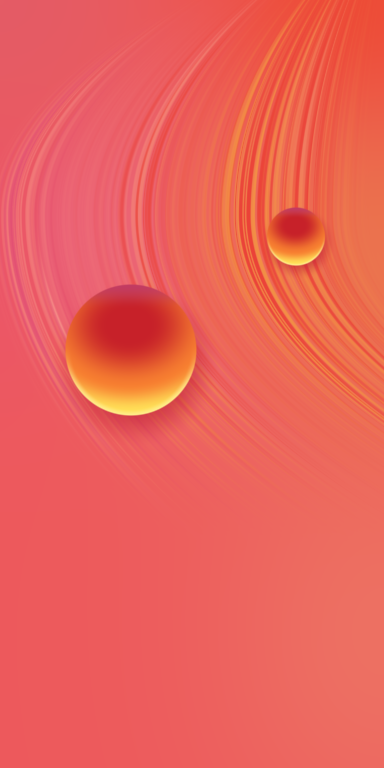
Write a Shadertoy shader that draws this background.

```glsl
// Two glowing spheres resting on coral silk with sweeping, curved strands.
// A family of bent parabolas is inverted to give each point a lane number;
// hashed stripes run along the lanes, over soft blended colour pools.

const vec3 CORAL   = vec3(0.93, 0.35, 0.36);
const vec3 SALMON  = vec3(0.93, 0.45, 0.39);
const vec3 PINK    = vec3(0.92, 0.40, 0.49);
const vec3 MAGENTA = vec3(0.88, 0.29, 0.45);
const vec3 SCARLET = vec3(0.92, 0.26, 0.22);
const vec3 ORANGE  = vec3(0.95, 0.56, 0.27);
const vec3 CRIMSON = vec3(0.78, 0.13, 0.16);
const vec3 YELLOW  = vec3(1.00, 0.87, 0.34);

float hash(float n) {
    n = fract(n * 0.1031);
    n *= n + 33.33;
    return fract(n * (n + n));
}

float bump(float x, float center, float width) {
    float t = (x - center) / width;
    return exp(-t * t);
}

// Blends a soft elliptical pool of colour over the base
vec3 pool(vec3 base, vec2 p, vec2 center, vec2 size, vec3 tint, float amount) {
    vec2 q = (p - center) / size;
    return mix(base, tint, amount * exp(-dot(q, q)));
}

// Lane number: the x at which the strand through p crosses the bend height
float laneAt(vec2 p, float bendY) {
    float d = p.y - bendY;
    vec2 bend = d > 0.0 ? vec2(1.5, -1.45) : vec2(0.66, 1.0);
    return (p.x - bend.x * d * d) / (1.0 + bend.y * d * d);
}

vec3 background(vec2 p) {
    vec3 c = CORAL;
    c = pool(c, p, vec2(1.0, 0.35), vec2(0.45, 0.60), SALMON, 0.9);
    c = pool(c, p, vec2(0.0, 1.35), vec2(0.35, 0.40), vec3(0.92, 0.33, 0.42), 0.8);
    c = pool(c, p, vec2(0.0, 2.0), vec2(0.45, 0.35), vec3(0.89, 0.36, 0.40), 0.9);
    c = pool(c, p, vec2(0.60, 1.30), vec2(0.32, 0.45), vec3(0.93, 0.42, 0.36), 0.8);
    c = pool(c, p, vec2(1.0, 1.35), vec2(0.28, 0.50), vec3(0.92, 0.46, 0.30), 0.9);
    return pool(c, p, vec2(0.92, 2.0), vec2(0.38, 0.32), vec3(0.93, 0.29, 0.20), 0.9);
}

// Translucent pink sheet lying between two lanes
vec3 sheet(vec3 base, float lane, float d, float aa) {
    float inside = smoothstep(0.09 - aa, 0.11 + aa, lane)
                 * (1.0 - smoothstep(0.43 - aa, 0.43 + aa, lane));
    base = mix(base, PINK, 0.7 * inside * bump(d, -0.08, 0.38));
    float rim = bump(lane, 0.095, 0.004 + aa) * bump(d, -0.27, 0.15);
    return mix(base, vec3(1.0, 0.72, 0.62), 0.6 * rim);
}

// How strongly strands show in each lane
float strandWeight(float lane, float d) {
    float below = smoothstep(0.15, 0.5, -d);
    float w = 0.12 + 0.60 * bump(lane, 0.04, 0.06) + 0.60 * bump(lane, 0.36, 0.05)
            + 0.90 * bump(lane, 0.64, 0.07) + 0.60 * bump(lane, 0.78, 0.07)
            + 0.45 * below * bump(lane, 0.22, 0.12);
    float ends = smoothstep(0.88, 0.42, -d) * smoothstep(0.60, 0.25, d - 0.25 * lane);
    return w * ends * smoothstep(-0.05, 0.02, lane) * smoothstep(0.98, 0.86, lane);
}

vec3 strandColor(float lane, float d, float pick) {
    float warmth = smoothstep(0.30, 0.55, lane + 0.35 * smoothstep(0.1, 0.4, -d));
    warmth *= 1.0 - 0.6 * bump(lane, 0.78, 0.06) * smoothstep(-0.1, 0.2, d);
    vec3 light = mix(vec3(0.95, 0.49, 0.48), ORANGE, warmth);
    vec3 deep = mix(MAGENTA, SCARLET, smoothstep(0.05, 0.35, lane));
    return pick < 0.42 ? deep : light;
}

// One layer of stripes, one randomly placed stripe in each cell
vec3 strands(vec3 base, float lane, float d, float aa, float count, float seed) {
    float id = floor(lane * count) + seed * 57.0;
    float x = fract(lane * count);
    float center = mix(0.35, 0.65, hash(id));
    float taper = 1.0 - 0.5 * smoothstep(0.0, 0.7, abs(d));
    float halfWidth = mix(0.06, 0.30, hash(id + 11.3)) * taper;
    float soft = aa * count + 0.03;
    float cover = 1.0 - smoothstep(halfWidth - soft, halfWidth + soft, abs(x - center));
    float reach = bump(d, mix(-0.35, 0.30, hash(id + 23.7)), 0.55);
    vec3 tint = strandColor(lane, d, hash(id + 41.9));
    return mix(base, tint, min(cover * reach * strandWeight(lane, d), 1.0));
}

vec3 sphere(vec3 base, vec2 p, vec2 center, float radius, float aa) {
    vec2 q = (p - center) / radius;
    // Cast shadow
    float shade = 1.0 - smoothstep(0.65, 1.30, length(q - vec2(0.08, -0.22)));
    base = mix(base, vec3(0.76, 0.14, 0.22), 0.65 * shade);
    // Body: dark core near the top, lit from below
    float t = length((q - vec2(-0.03, 0.38)) * vec2(0.78, 1.0));
    vec3 body = mix(CRIMSON, vec3(0.97, 0.50, 0.19), smoothstep(0.25, 0.98, t));
    body = mix(body, YELLOW, smoothstep(0.90, 1.32, t));
    body = mix(body, vec3(0.74, 0.22, 0.42), 0.85 * smoothstep(0.62, 1.0, q.y));
    float rim = smoothstep(0.90, 1.0, length(q)) * smoothstep(0.1, -0.7, q.y);
    body = mix(body, vec3(1.0, 0.95, 0.62), 0.7 * rim);
    float edge = aa / radius;
    return mix(base, body, 1.0 - smoothstep(1.0 - edge, 1.0 + edge, length(q)));
}

void mainImage(out vec4 fragColor, in vec2 fragCoord) {
    vec2 p = fragCoord / iResolution.xy * vec2(1.0, 2.0);
    float bendY = 1.44;
    float d = p.y - bendY;
    float lane = laneAt(p, bendY);
    float aa = 0.7 * fwidth(lane);
    vec3 color = sheet(background(p), lane, d, aa);
    for (int i = 0; i < 4; i++) {
        float layer = float(i);
        color = strands(color, lane, d, aa, 18.0 + 15.0 * layer, layer + 1.0);
    }
    float pixel = 1.0 / iResolution.x;
    color = sphere(color, p, vec2(0.341, 1.0885), 0.1705, pixel);
    color = sphere(color, p, vec2(0.771, 1.384), 0.0755, pixel);
    fragColor = vec4(color, 1.0);
}
```
